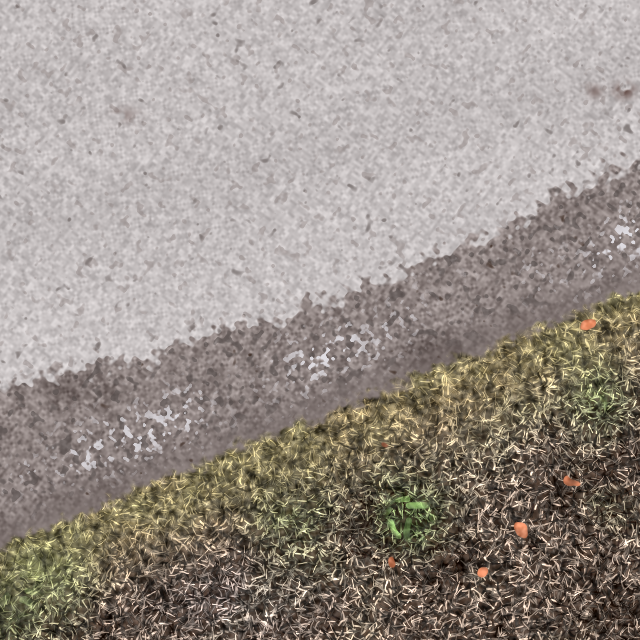
Reproduce this texture procedurally as a WebGL 2 fragment shader.

```glsl
#version 300 es
precision highp float;
// Pale concrete meeting a dark gravelly verge and a bank of dry grass.
// Two slanted borders split the canvas; turned grain, thresholded flecks and
// layers of bent, randomly turned strands give each zone its texture.
#define GRAIN_SCALE 230.0
#define GRAIN_AMOUNT 0.15
#define PIT_SCALE 105.0
#define PEBBLE_SCALE 150.0
#define STRAND_SCALE 52.0
#define STRAND_WIDTH 0.105
#define STRAND_LAYERS 5
#define GRASS_CONTRAST 0.75

uniform vec2 u_resolution;
out vec4 fragColor;

const mat2 TURN = mat2(0.8, 0.6, -0.6, 0.8);
const vec3 CONCRETE = vec3(0.785, 0.763, 0.763), TAR = vec3(0.56, 0.515, 0.505);
const vec3 SILT = vec3(0.50, 0.455, 0.445), STRAW = vec3(0.75, 0.67, 0.50);
const vec3 TWIG = vec3(0.79, 0.70, 0.63), SOIL = vec3(0.12, 0.075, 0.05);
const vec3 GREEN = vec3(0.53, 0.66, 0.40), LEAF = vec3(0.76, 0.47, 0.34);

// Patches: centre, radius, strength
const vec4 LUSH[5] = vec4[5](vec4(0.64, 0.19, 0.05, 1.2), vec4(0.03, 0.07, 0.11, 0.7),
  vec4(0.45, 0.20, 0.065, 0.6), vec4(0.95, 0.37, 0.05, 0.7), vec4(0.96, 0.20, 0.045, 0.5));
const vec4 SHADE[4] = vec4[4](vec4(0.58, 0.20, 0.07, 0.8), vec4(0.71, 0.13, 0.04, 1),
  vec4(0.91, 0.25, 0.05, 0.9), vec4(0.96, 0.04, 0.06, 1));
// Fallen leaves: centre, radius
const vec3 FALLEN[6] = vec3[6](vec3(0.892, 0.247, 0.015), vec3(0.814, 0.17, 0.016),
  vec3(0.612, 0.121, 0.011), vec3(0.755, 0.107, 0.01),
  vec3(0.919, 0.494, 0.013), vec3(0.6, 0.305, 0.01));

float hash(vec2 p) { return fract(sin(dot(p, vec2(127.1, 311.7))) * 43758.5); }

float noise(vec2 p) {
  vec2 i = floor(p), f = fract(p);
  f = f * f * (3.0 - 2.0 * f);
  return mix(mix(hash(i), hash(i + vec2(1, 0)), f.x),
             mix(hash(i + vec2(0, 1)), hash(i + vec2(1, 1)), f.x), f.y);
}

float fbm(vec2 p) {
  float sum = 0.0;
  for (float amp = 0.5; amp > 0.05; amp *= 0.5, p = TURN * p * 2.03 + 17.3) sum += amp * noise(p);
  return sum;
}

float blob(vec2 p, vec2 centre, vec2 radius) {
  vec2 d = (p - centre) / radius;
  return exp(-dot(d, d));
}

// Irregular flecks where turned noise passes a threshold
float flecks(vec2 p, float threshold) {
  return smoothstep(threshold, threshold + 0.16, 0.8 * noise(TURN * p) + 0.2 * noise(p * 1.9 + 5.0));
}

// Randomly turned segments: coverage, tone of the topmost
vec2 strands(vec2 p, float seed, float width, float aa) {
  vec2 result = vec2(0);
  p += 0.35 * vec2(noise(p * 1.3 + seed), noise(p * 1.3 - seed));
  for (int k = 0; k < 9; k++) {
    vec2 cell = floor(p) + vec2(k % 3 - 1, k / 3 - 1), key = cell + seed;
    vec2 q = p - cell - vec2(hash(key), hash(key + 4.4));
    float angle = 6.283 * hash(key + 9.1);
    vec2 dir = vec2(cos(angle), sin(angle));
    float d = length(q - dir * clamp(dot(q, dir), -0.5, 0.5));
    float cover = 1.0 - smoothstep(width - aa, width + aa, d);
    result = vec2(max(result.x, cover), mix(result.y, hash(key + 2.6), cover));
  }
  return result;
}

vec3 roadColour(vec2 uv, float above, float grain) {
  // Concrete with faint slanted bands, pits and stains
  float slant = uv.y - 0.27 * uv.x;
  vec3 col = CONCRETE + 0.06 * (fbm(vec2(uv.x * 3.0, slant * 11.0)) - 0.48);
  col += grain - 0.03 * blob(vec2(slant), vec2(0.63), vec2(0.1)) - 0.02 * smoothstep(0.5, 0.9, slant);
  col = mix(col, TAR, 0.45 * flecks(uv * PIT_SCALE, 0.69));
  col = mix(col, TAR * 0.75, 0.7 * flecks(uv * PIT_SCALE * 0.75 + 31.0, 0.80));
  float stain = 0.4 * blob(uv, vec2(0.195, 0.82), vec2(0.022, 0.012))
    + blob(uv, vec2(0.976, 0.858), vec2(0.016, 0.012)) + 0.6 * blob(uv, vec2(0.93, 0.857), vec2(0.01));
  col = mix(col, vec3(0.40, 0.31, 0.29), stain * smoothstep(0.15, 0.7, noise(uv * 110.0)));
  // Dark verge below a ragged curve
  float edge = 0.4 + 0.17 * uv.x + 0.18 * uv.x * uv.x - uv.y;
  edge += 0.055 * (fbm(uv * 17.0) - 0.47) + 0.045 * (noise(TURN * uv * 115.0) - 0.5);
  vec3 dark = mix(SILT, TAR, smoothstep(0.02, 0.075, above)) + 0.1 * (fbm(uv * 22.0) - 0.47);
  float gritty = smoothstep(-0.01, 0.07, above);
  dark += 1.5 * grain * (0.3 + 0.7 * gritty);
  dark -= 0.1 * blob(uv, vec2(0.675, 0.455), vec2(0.035, 0.025)) + 0.09 * blob(uv, vec2(0.11, 0.39), vec2(0.05, 0.02));
  dark = mix(dark, SILT * 0.65, 0.6 * gritty * flecks(uv * PIT_SCALE, 0.62));
  // Pale pebbles and dark gaps in a stripe
  float stripe = exp(-pow((above - 0.087) / 0.055, 2.0)) * smoothstep(0.15, 0.65, fbm(uv * 8.0));
  dark = mix(dark, vec3(0.88, 0.87, 0.89), stripe * flecks(uv * PEBBLE_SCALE + 11.0, 0.72 - 0.16 * stripe));
  dark = mix(dark, SOIL * 1.6, 0.8 * flecks(uv * 80.0 + 47.0, 0.85));
  return mix(col, dark, smoothstep(-0.008, 0.006, edge));
}

vec3 grassColour(vec2 uv, float depth, float grain, float pixel) {
  float thick = smoothstep(0.02, 0.2, depth), patches = fbm(uv * 9.0 + 4.0) - 0.46;
  float lush = 0.0, shade = 0.0;
  for (int i = 0; i < 5; i++) lush += LUSH[i].w * blob(uv, LUSH[i].xy, LUSH[i].zz);
  for (int i = 0; i < 4; i++) shade += SHADE[i].w * blob(uv, SHADE[i].xy, SHADE[i].zz);
  shade = min(shade, 1.0);
  vec3 blade = mix(STRAW, TWIG, thick);
  blade = mix(blade, TAR * 1.35, 0.7 * blob(uv, vec2(0.36, 0.06), vec2(0.13, 0.06)));
  blade = mix(blade, GREEN, clamp(lush * 0.65 + 0.6 * patches, 0.0, 0.75));
  vec3 col = mix(blade * 0.66, mix(SOIL, blade, 0.25), thick);
  for (int i = 0; i < STRAND_LAYERS; i++) {
    float layer = float(i), scale = STRAND_SCALE * (1.0 + 0.14 * layer);
    vec2 s = strands(uv * scale + layer * 7.7, layer * 31.0, STRAND_WIDTH, scale * pixel);
    float light = mix(0.12, 1.32, s.y) + 0.4 * patches;
    light = mix(light, 0.82, 0.35 - 0.35 * thick) - 0.3 * shade;
    col = mix(col, max(blade * light, SOIL), s.x * 0.85);
  }
  // Broad leaves, then fine light and dark breakup
  vec2 broad = strands(uv * 36.0, 90.0, 0.2, 36.0 * pixel);
  col = mix(col, GREEN * (0.35 + 0.85 * broad.y), broad.x * smoothstep(0.55, 0.95, lush) * 0.85);
  float breakup = noise(TURN * uv * 140.0) + 0.6 * noise(TURN * uv * 75.0 + 3.0) - 0.8;
  return col * (1.03 + GRASS_CONTRAST * breakup) + grain;
}

void main() {
  vec2 uv = gl_FragCoord.xy / u_resolution;
  float pixel = 0.8 / min(u_resolution.x, u_resolution.y);
  vec2 g = TURN * uv * GRAIN_SCALE;
  float grain = GRAIN_AMOUNT * (noise(g) + 0.6 * noise(TURN * g * 0.6 + 9.0) - 0.8);
  float depth = 0.15 + 0.4 * uv.x - uv.y;
  float border = depth + 0.035 * (fbm(uv * 28.0) - 0.47) + 0.02 * (noise(TURN * uv * 120.0) - 0.5);
  vec3 col = border < 0.012 ? roadColour(uv, -depth, grain) : vec3(0);
  if (border > -0.009) col = mix(col, grassColour(uv, depth, grain, pixel), smoothstep(-0.009, 0.012, border));
  for (int i = 0; i < 6; i++) {
    float c = cos(2.4 * float(i)), s = sin(2.4 * float(i));
    vec2 q = mat2(c, -s, s, c) * (uv - FALLEN[i].xy) * vec2(1, 1.5);
    float n = noise(uv * 95.0), d = length(q) - FALLEN[i].z * (0.35 + 0.9 * n);
    col = mix(col, LEAF * (0.6 + 0.7 * n) + grain, 1.0 - smoothstep(-0.002, 0.002, d));
  }
  fragColor = vec4(clamp(col, 0.0, 1.0), 1);
}
```
